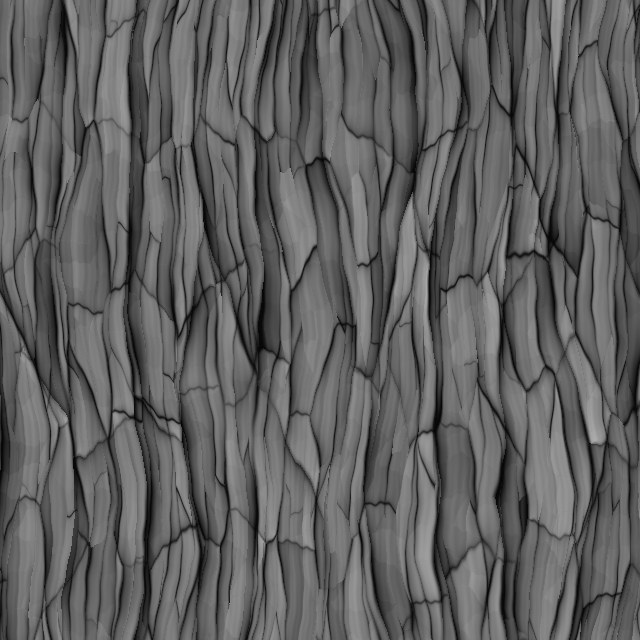
Write a three.js fragment shader that draws this texture.

```glsl
varying vec2 vUv;

struct Bark {
  float crack;
  float light;
  float plane;
};

vec2 hash(vec2 p) {
  p = vec2(dot(p, vec2(127.1, 311.7)), dot(p, vec2(269.5, 183.3)));
  return fract(sin(p) * 43758.5453);
}

vec2 cellPoint(vec2 id) {
  return id + 0.5 + vec2(0.6, 0.9) * (hash(id) - 0.5);
}

// Stretched cellular plates: cracks and folds lie along the cell borders
Bark plates(vec2 p, vec2 scale, float keep, float width) {
  vec2 s = p * scale;
  vec2 base = floor(s);
  vec2 home = base;
  float best = 9.0;
  for (int j = -1; j <= 1; j++) {
    for (int i = -1; i <= 1; i++) {
      vec2 id = base + vec2(float(i), float(j));
      vec2 r = cellPoint(id) - s;
      if (dot(r, r) < best) {
        best = dot(r, r);
        home = id;
      }
    }
  }

  vec2 a = cellPoint(home) - s;
  Bark bark = Bark(0.0, 0.0, 0.0);
  float nearest = 1.0;
  for (int j = -2; j <= 2; j++) {
    for (int i = -2; i <= 2; i++) {
      if (i == 0 && j == 0) continue;
      vec2 id = home + vec2(float(i), float(j));
      vec2 b = cellPoint(id) - s;
      vec2 n = normalize(b - a);
      float stretch = length(n * scale);
      float d = max(dot(0.5 * (a + b), n) / stretch, 0.0);
      float side = n.x * scale.x / stretch;
      nearest = min(nearest, d);

      // Both sides of a border share one random strength and direction
      vec2 edge = hash(home + id + 71.3);
      float strength = 1.0 - smoothstep(keep - 0.3, keep, edge.x);
      strength *= 0.7 + 0.3 * sin(p.y * 29.0 + edge.y * 40.0);
      float core = exp(-d * d / (width * width));
      float halo = exp(-d / (2.8 * width));
      bark.crack = max(bark.crack, strength * (0.6 * core + 0.4 * halo));
      float facing = edge.y > 0.3 ? side : -side;
      bark.light += strength * facing * exp(-d / (3.8 * width));
    }
  }

  // Flat tone of the plate with a slight sideways tilt
  float tone = hash(home + 19.7).x - 0.5 + 0.7 * a.x;
  bark.plane = tone * smoothstep(0.0, 0.0012, nearest);
  return bark;
}

// Mostly straight grain with a few bends and ragged cross cuts
vec2 bendGrain(vec2 p) {
  float x = 0.015 * sin(6.0 * p.y + 4.0 * sin(3.3 * p.x + 1.0))
          + 0.006 * asin(0.97 * sin(13.0 * p.y + 9.0 * p.x))
          + 0.0022 * asin(0.95 * sin(34.0 * p.y - 26.0 * p.x + 1.7))
          + 0.0006 * sin(113.0 * p.y + 67.0 * p.x);
  float y = 0.008 * sin(58.0 * p.x + 2.0 * sin(11.0 * p.y))
          + 0.003 * sin(157.0 * p.x + 19.0 * p.y)
          + 0.0015 * sin(420.0 * p.x + 31.0 * p.y);
  return p + vec2(x, y);
}

void main() {
  vec2 grain = bendGrain(vUv);
  Bark ridges = plates(grain + vec2(3.1, 5.7), vec2(10.0, 1.3), 0.95, 0.0034);
  Bark slabs = plates(grain + vec2(7.3, 2.9), vec2(19.0, 4.6), 0.95, 0.0023);
  Bark fibres = plates(grain + vec2(1.7, 8.3), vec2(46.0, 4.0), 0.55, 0.0014);
  Bark stains = plates(grain + vec2(4.9, 6.1), vec2(16.0, 19.0), 0.0, 0.002);

  // Lit planes and rounded folds
  float grey = 0.477;
  grey += 0.03 * ridges.plane + 0.07 * slabs.plane;
  grey += 0.08 * fibres.plane + 0.035 * stains.plane;
  grey += 0.31 * ridges.light + 0.18 * slabs.light + 0.12 * fibres.light;

  // Fine streaks running with the grain
  float wander = 2.0 * sin(5.0 * grain.y + 13.0 * grain.x);
  grey += 0.014 * sin(131.0 * grain.x + wander);
  grey += 0.014 * sin(307.0 * grain.x - 1.6 * wander);
  grey += 0.012 * sin(690.0 * grain.x + 2.3 * wander);

  // Dark cracks
  grey *= 1.0 - 0.9 * ridges.crack;
  grey *= 1.0 - 0.85 * slabs.crack;
  grey *= 1.0 - 0.8 * fibres.crack;

  gl_FragColor = vec4(vec3(clamp(grey, 0.03, 0.85)), 1.0);
}
```
